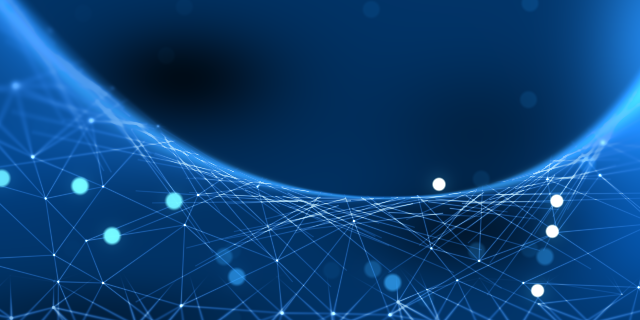
Reproduce this background procedurally as a Shadertoy shader.

```glsl
// Deep blue backdrop with a sagging, glowing web of fine threads.
// Threads leave a convex rim along its tangents, a jittered grid forms the
// loose net below, and soft discs of light float in front.

const float RIM_X = 1.2;
const vec3 NAVY = vec3(0.006, 0.205, 0.41);
const vec3 AZURE = vec3(0.08, 0.28, 0.50);
const vec3 THREAD = vec3(0.16, 0.50, 0.92);
const vec3 SPARK = vec3(0.72, 0.90, 1.0);

float hash(vec2 p) {
    vec3 q = fract(p.xyx * 0.1031);
    q += dot(q, q.yzx + 33.33);
    return fract((q.x + q.y) * q.z);
}

vec2 hash2(vec2 p) { return vec2(hash(p), hash(p + 17.3)); }

float blob(vec2 p, vec2 centre, vec2 size) {
    vec2 q = (p - centre) / size;
    return exp(-dot(q, q));
}

// Height and slope of the rim
float rim(float x) {
    float d = x - RIM_X;
    return 0.385 + d * d * (d < 0.0 ? 0.36 - 0.09 * d : 0.17 + 0.5 * d);
}

float rimSlope(float x) {
    float d = x - RIM_X;
    return d * (d < 0.0 ? 0.72 - 0.27 * d : 0.34 + 1.5 * d);
}

// Depth of field: threads widen toward the raised sides and the bottom
float threadWidth(vec2 p, float pixel) {
    float left = smoothstep(0.75, 0.0, p.x) * smoothstep(0.40, 0.75, p.y);
    float right = smoothstep(1.6, 2.0, p.x) * smoothstep(0.38, 0.6, p.y);
    float front = smoothstep(0.09, 0.0, p.y);
    return max(0.0016, 0.65 * pixel) + 0.010 * left + 0.006 * right + 0.0022 * front;
}

// Soft segment that fades toward b by the given amount
float thread(vec2 p, vec2 a, vec2 b, float width, float fade) {
    vec2 ab = b - a;
    float t = clamp(dot(p - a, ab) / dot(ab, ab), 0.0, 1.0);
    float d = length(p - a - ab * t) / width;
    return exp(-d * d) * (1.0 - fade * t);
}

// Threads leaving the rim near its tangents, always below it
float rimThreads(vec2 p, float width) {
    const int COUNT = 130;
    float sum = 0.0;
    for (int i = 0; i < COUNT; i++) {
        vec2 r = hash2(vec2(float(i), 3.0));
        vec2 k = hash2(vec2(float(i), 41.0));
        float x = mix(-0.1, 2.1, (float(i) + r.x) / float(COUNT));
        float way = r.y < 0.5 ? -1.0 : 1.0;
        vec2 start = vec2(x, rim(x) - 0.002 - 0.06 * k.x * k.x);
        vec2 dir = normalize(vec2(way, way * rimSlope(x) - 0.85 * k.y * k.y));
        float reach = mix(0.2, 0.65, fract(r.x * 7.0 + k.x));
        sum += thread(p, start, start + dir * reach, width, 0.65);
    }
    return sum;
}

vec2 node(vec2 cell, float seed) {
    return cell + 0.5 + 0.85 * (hash2(cell + seed) - 0.5);
}

// Jittered grid joined to its neighbours: x = threads, y = nodes
vec2 net(vec2 p, vec2 cellSize, float seed, float width) {
    vec2 home = floor(p / cellSize), sum = vec2(0.0);
    for (int j = -1; j <= 1; j++)
    for (int i = -1; i <= 1; i++) {
        vec2 cell = home + vec2(i, j);
        vec2 a = node(cell, seed) * cellSize;
        for (int k = 0; k < 4; k++) {
            vec2 next = k == 0 ? vec2(0, 1) : vec2(1, k - 2);
            float on = step(0.2, hash(cell + seed + float(k) * 9.1));
            vec2 b = node(cell + next, seed) * cellSize;
            sum.x += on * thread(p, a, b, width, 0.4);
        }
        float d = length(p - a) / (width * 1.2 + 0.001);
        sum.y += exp(-d * d);
    }
    return sum;
}

float disc(vec2 p, vec2 centre, float radius, float soft) {
    return smoothstep(radius + soft, radius - soft, length(p - centre));
}

// Lights: x, y, brightness (above 1 is white)
const vec3 LIGHTS[14] = vec3[14](
    vec3(0.005, 0.443, 0.85), vec3(0.25, 0.419, 0.95), vec3(0.544, 0.372, 0.9),
    vec3(0.35, 0.263, 0.95), vec3(0.74, 0.135, 0.6), vec3(1.227, 0.117, 0.65),
    vec3(0.70, 0.198, 0.3), vec3(1.165, 0.159, 0.3), vec3(1.49, 0.216, 0.22),
    vec3(1.703, 0.198, 0.4), vec3(1.372, 0.424, 1.1), vec3(1.74, 0.372, 1.2),
    vec3(1.726, 0.277, 1.2), vec3(1.68, 0.092, 1.2));

vec3 backdrop(vec2 p) {
    float shade = 0.55 * blob(p, vec2(0.56, 0.76), vec2(0.27, 0.15))
        + 0.25 * blob(p, vec2(0.62, 0.68), vec2(0.45, 0.3))
        + 0.32 * blob(p, vec2(1.5, 0.58), vec2(0.3, 0.22))
        + 0.5 * blob(p, vec2(1.46, 0.27), vec2(0.3, 0.13))
        + 0.4 * blob(p, vec2(0.3, 0.0), vec2(0.5, 0.12));
    vec3 col = NAVY * (1.0 - min(shade, 0.8));
    col += vec3(0.13, 0.33, 0.52) * blob(p, vec2(2.08, 0.87), vec2(0.22, 0.36));
    col += vec3(0.01, 0.12, 0.25) * blob(p, vec2(2.05, 0.28), vec2(0.28, 0.25));
    return col + vec3(0.0, 0.04, 0.09) * blob(p, vec2(0.0, 0.48), vec2(0.45, 0.2));
}

void mainImage(out vec4 fragColor, in vec2 fragCoord) {
    float pixel = 1.0 / iResolution.y;
    vec2 p = fragCoord * vec2(2.0 / iResolution.x, pixel);
    vec3 col = backdrop(p);

    // Luminous veil hanging from the rim, thinning out at mid height
    float slope = rimSlope(p.x);
    float depth = (rim(p.x) - p.y) / sqrt(1.0 + slope * slope);
    float side = smoothstep(0.0, 1.0, abs(p.x - RIM_X));
    float edge = 0.002 + pixel + 0.035 * side * side;
    float below = smoothstep(-edge, edge, depth);
    float veil = exp(-max(depth, 0.0) / (0.012 + 0.2 * side * side));
    col += AZURE * below * veil * smoothstep(0.3, 0.6, p.y + 0.16 * (1.0 - side));
    float crest = (depth - edge) / (0.003 + 0.035 * side);
    col += vec3(0.11, 0.20, 0.22) * exp(-crest * crest);

    // Threads and nodes
    float width = threadWidth(p, pixel);
    float focus = min(1.0, 0.0026 / width);
    float gain = sqrt(focus);
    vec2 loose = net(p, vec2(0.23, 0.165), 5.0, width);
    vec2 front = net(p + vec2(0.05, 0.06), vec2(0.17, 0.13), 60.0, width);
    float light = rimThreads(p, width) * 0.95 + loose.x * 0.75;
    light += front.x * 1.1 * smoothstep(0.15, 0.0, p.y);
    light += 0.8 * blob(p, vec2(1.3, 0.05), vec2(0.08, 0.06)) * front.x;
    light *= below * gain;
    vec3 lit = mix(THREAD, SPARK, focus * smoothstep(0.3, 1.6, light));
    col = mix(col, max(col, lit), 1.0 - exp(-light));
    col += SPARK * loose.y * below * focus * 0.7;

    // Faint scattered discs, then the main lights
    for (int i = 0; i < 16; i++) {
        vec2 r = hash2(vec2(float(i), 87.0));
        col += vec3(0.02, 0.07, 0.10) * disc(p, r * vec2(2.0, 1.0), 0.026, 0.006) * r.x;
    }
    for (int i = 0; i < 14; i++) {
        vec3 l = LIGHTS[i];
        float white = step(1.0, l.z);
        float glow = disc(p, l.xy, mix(0.026, 0.02, white), mix(0.005, 0.002, white) + pixel * 0.5);
        vec3 tint = mix(vec3(0.2, 0.65, 1.0), vec3(0.45, 0.95, 1.0), smoothstep(0.6, 0.9, l.z));
        col = mix(col, mix(tint, vec3(1.0, 1.0, 0.96), white), glow * min(l.z, 1.0));
        col += tint * 0.08 * l.z * blob(p, l.xy, vec2(0.04));
    }
    fragColor = vec4(clamp(col, 0.0, 1.0), 1.0);
}
```
